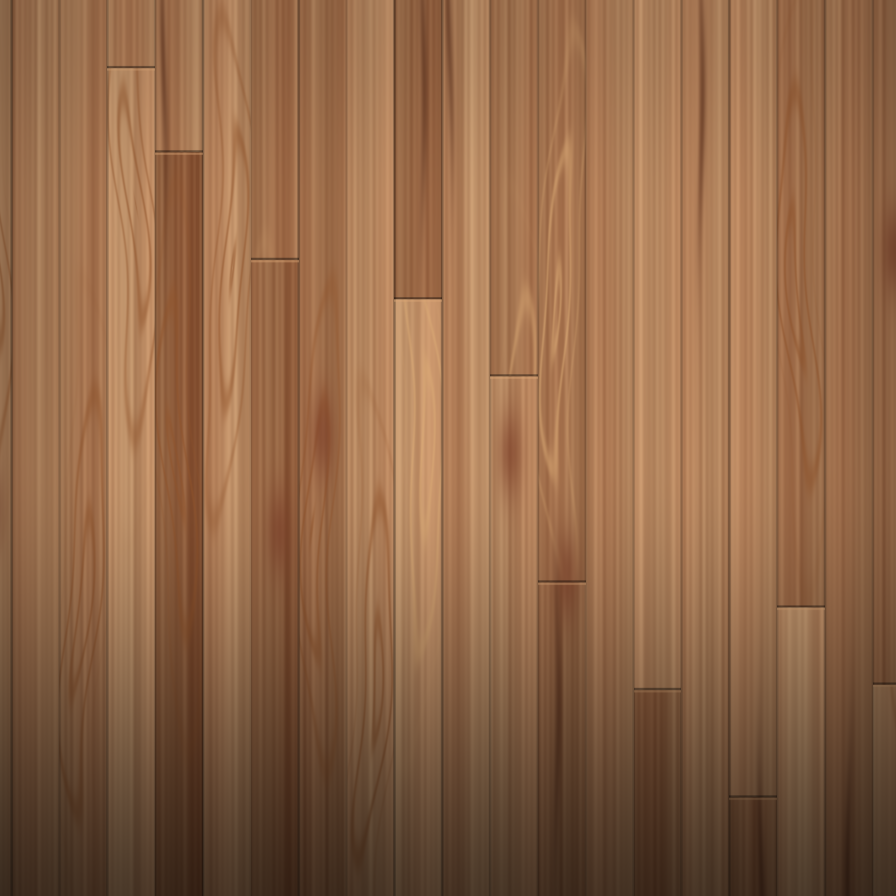
Give the GLSL for this texture, as a three.js fragment shader.

```glsl
// Narrow vertical wooden floor boards with streaked grain, butt joints and a shaded lower end.
varying vec2 vUv;

float hash(float n) {
  return fract(sin(n * 12.9898 + 4.1) * 43758.5);
}

// Irregular lengthwise streaks: sines of rising frequency with random phases.
float streaks(float across, float along, float seed) {
  float sum = 0.0;
  float freq = 4.5;
  for (int i = 0; i < 8; i++) {
    float phase = 6.2832 * hash(seed + float(i) * 7.3);
    float sway = 0.35 * sin(along * 4.0 + phase * 3.0);
    float fade = 0.75 + 0.25 * sin(along * 5.0 + phase * 5.0);
    sum += fade * sin(across * freq + phase + sway);
    freq *= 1.43;
  }
  return sum * 0.5;
}

// Long nested arches around a wandering heart line.
float archGrain(float across, float along, float seed) {
  float heart = 0.5 + 0.22 * sin(along * 9.0 + seed) + 0.07 * sin(along * 23.0 + seed * 2.0);
  float center = 0.2 + 0.6 * hash(seed + 3.7);
  float ring = length(vec2((across - heart) * 2.6, (along - center) * 3.6));
  float line = pow(0.5 + 0.5 * sin(ring * 13.0 + seed), 5.0);
  return line * (1.0 - smoothstep(0.7, 1.5, ring));
}

// Soft elongated spot.
float spot(vec2 offset, vec2 radius) {
  vec2 q = offset / radius;
  return exp(-dot(q, q));
}

void main() {
  // Board columns
  float boardWidth = 0.0534;
  float x = (vUv.x - 0.013) / boardWidth;
  float y = vUv.y;
  float column = floor(x);
  float across = fract(x);
  float odd = mod(column, 2.0);

  // Butt joints step down across the floor; some boards run full length
  float jointed = step(0.21, abs(fract(column * 0.382) - 0.49));
  float joint = 1.01 - column * (0.043 + 0.017 * odd);
  float lower = jointed * (1.0 - step(joint, y));
  float piece = column * 2.0 + lower + 11.0;

  // Tone of each piece, then its grain
  float tone = 0.56 + 0.34 * (hash(piece) - 0.5);
  tone += lower * mix(0.2, -0.24, odd) - 0.08 * jointed * (1.0 - lower) * (1.0 - odd);
  tone += 0.115 * streaks(across, y, piece * 3.1);
  vec3 darkWood = vec3(0.50, 0.30, 0.18);
  vec3 lightWood = vec3(0.82, 0.63, 0.46);
  vec3 color = mix(darkWood, lightWood, clamp(tone, 0.0, 1.0));

  // Slow drift between red and honey wood
  float drift = sin(across * 5.0 + hash(piece + 5.0) * 6.28 + sin(y * 3.0 + piece));
  color *= 1.0 + drift * vec3(0.005, 0.03, 0.04);

  // Arched figure on some pieces, drawn either dark or pale
  float figured = step(0.6, hash(piece + 21.0));
  float arch = figured * archGrain(across, y, piece * 1.7);
  vec3 archColor = mix(vec3(0.57, 0.33, 0.17), vec3(0.86, 0.67, 0.46), step(0.65, hash(piece + 8.0)));
  color = mix(color, archColor, 0.5 * arch);

  // Reddish stains and thin dark slivers
  float stained = step(0.72, hash(column + 31.0));
  vec2 stainAt = vec2(0.25 + 0.5 * hash(column + 41.0), 0.25 + 0.5 * hash(column + 51.0));
  float stain = spot(vec2(across, y) - stainAt, vec2(0.25, 0.05));
  color = mix(color, vec3(0.49, 0.25, 0.16), 0.65 * stained * stain);
  float split = step(0.5, hash(column + 61.0));
  vec2 splitAt = vec2(0.1 + 0.8 * hash(column + 71.0), hash(column + 81.0));
  splitAt.x += 0.04 * sin(y * 14.0 + column);
  float sliver = spot(vec2(across, y) - splitAt, vec2(0.07, 0.16));
  color = mix(color, vec3(0.36, 0.19, 0.11), 0.65 * split * sliver);

  // Seams between boards
  float edge = min(across, 1.0 - across) * boardWidth;
  float seam = 1.0 - smoothstep(0.0004, 0.0024, edge);
  color *= 1.0 - seam * (0.12 + 0.22 * hash(floor(x + 0.5) + 91.0));

  // Dark joint line with a pale lip below it
  float gap = y - joint;
  float cut = 1.0 - smoothstep(0.0004, 0.0022, abs(gap - 0.001));
  float lip = 1.0 - smoothstep(0.0004, 0.0022, abs(gap + 0.0015));
  color *= 1.0 - 0.4 * jointed * cut;
  color = mix(color, vec3(0.86, 0.65, 0.46), 0.45 * jointed * lip);

  // Light falls off towards the bottom and slightly at the sides
  float light = mix(0.32, 1.0, smoothstep(-0.12, 0.5, y));
  light *= 1.0 - 0.2 * pow(abs(vUv.x * 2.0 - 1.0), 8.0);
  light *= 1.0 - 0.08 * smoothstep(0.75, 1.0, y);
  gl_FragColor = vec4(color * light, 1.0);
}
```
